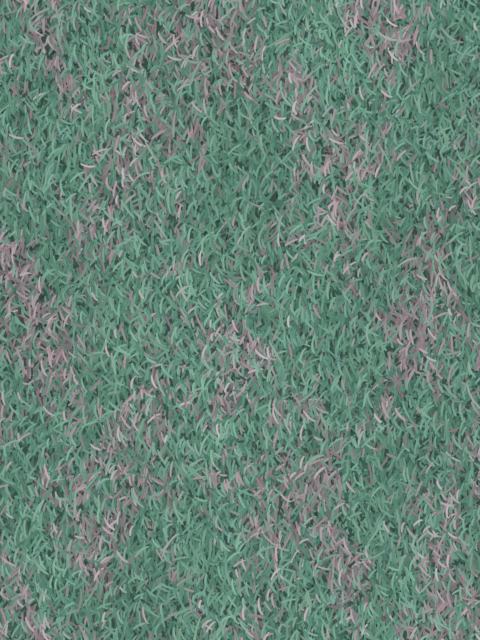
Give the GLSL for this texture, as a WebGL 2 fragment shader.

```glsl
#version 300 es
precision highp float;

uniform vec2 u_resolution;
out vec4 fragColor;

#define LAYERS 11
#define CELL 0.017          // spacing of short blades, canvas height = 1
#define LONG_CELL 0.034     // spacing of the stray long blades
#define HALF_WIDTH 0.0018
#define SOFTNESS 0.0015
#define LEAN 1.5            // spread of directions around the vertical
#define BEND 0.5
#define STRAW_AMOUNT 0.72
#define GAP_SHARE 0.07      // share of blades that read as dark gaps
#define LONG_SHARE 0.22

const vec3 SOIL = vec3(0.22, 0.31, 0.28);
const vec3 GREEN_DARK = vec3(0.28, 0.45, 0.385);
const vec3 GREEN_LIGHT = vec3(0.48, 0.64, 0.57);
const vec3 STRAW_DARK = vec3(0.46, 0.45, 0.455);
const vec3 STRAW_LIGHT = vec3(0.68, 0.67, 0.675);
const vec3 PALE_BLADE = vec3(0.57, 0.69, 0.62);

vec4 hash4(vec3 seed) {
    vec4 h = fract(seed.xyzx * vec4(0.1031, 0.1030, 0.0973, 0.1099));
    h += dot(h, h.wzxy + 33.33);
    return fract((h.xxyz + h.yzzw) * h.zywx);
}

// Layered, warped sines: drifting patches, taller than wide
float patches(vec2 p) {
    vec2 q = p * vec2(21.0, 12.0) + 3.7;
    float sum = 0.0, amplitude = 0.6;
    for (int i = 0; i < 4; i++) {
        q += 0.8 * sin(q.yx * 1.3 + float(i) * 2.1);
        sum += amplitude * sin(q.x) * cos(q.y);
        q = mat2(0.92, 0.39, -0.39, 0.92) * q * 1.7;
        amplitude *= 0.7;
    }
    return sum;
}

// Coverage of a curved, tapered blade centred on the origin
float blade(vec2 p, float angle, float halfLength, float bend) {
    float c = cos(angle), s = sin(angle);
    p = mat2(c, -s, s, c) * p;
    float along = p.y / halfLength;
    float side = p.x - bend * halfLength * (along * along - 0.4);
    float width = HALF_WIDTH * (1.0 - 0.45 * along * along);
    float aa = max(SOFTNESS, 0.75 / u_resolution.y);
    float ends = 1.0 - smoothstep(-aa, aa, abs(p.y) - halfLength + aa);
    return ends * (1.0 - smoothstep(-aa, aa, abs(side) - width));
}

vec3 bladeColor(vec2 root, vec4 h) {
    float straw = 0.06 + STRAW_AMOUNT * smoothstep(-0.4, 0.95, patches(root));
    vec3 green = mix(GREEN_DARK, GREEN_LIGHT, h.y);
    green += vec3(0.02, 0.01, -0.02) * (h.z - 0.5);
    vec3 dry = mix(STRAW_DARK, STRAW_LIGHT, h.y * h.y * 0.6 + h.y * 0.4);
    dry += vec3(0.05, -0.02, 0.0) * h.z;
    vec3 color = h.x < straw ? dry : green;
    return h.w < GAP_SHARE ? SOIL * 0.95 : color;
}

// Paints one layer of scattered blades over the colour below
vec3 paintLayer(vec3 below, vec2 p, float cell, float layer, float share,
                vec2 lengths, float shade, float pale) {
    vec2 grid = p / cell + layer * vec2(0.37, 0.61) + 7.0;
    vec2 base = floor(grid);
    for (int y = -1; y <= 1; y++) {
        for (int x = -1; x <= 1; x++) {
            vec2 id = base + vec2(x, y);
            vec4 place = hash4(vec3(id, layer + 1.0));
            vec4 look = hash4(vec3(id.yx, layer + 41.0));
            if (fract(look.z * 17.0 + place.w) > share) continue;
            vec2 offset = (grid - id - place.xy) * cell;
            float angle = (place.z + place.w - 1.0) * LEAN;
            float halfLength = cell * mix(lengths.x, lengths.y, look.z);
            if (look.w < GAP_SHARE) halfLength *= 0.5;
            float cover = blade(offset, angle, halfLength, (look.y - 0.5) * BEND);
            if (cover <= 0.0) continue;
            vec3 color = bladeColor(p - offset, look) * shade;
            color = mix(color, PALE_BLADE, pale * (0.4 + 0.6 * look.x));
            below = mix(below, color, cover);
        }
    }
    return below;
}

void main() {
    vec2 p = gl_FragCoord.xy / u_resolution.y;
    vec3 color = SOIL;

    // Dense turf, brighter towards the top layers
    for (int i = 0; i < LAYERS; i++) {
        float height = float(i) / float(LAYERS - 1);
        color = paintLayer(color, p, CELL, float(i), 1.0,
                           vec2(0.45, 0.92), mix(0.74, 1.09, height), 0.0);
    }

    // Stray long pale blades
    color = paintLayer(color, p, LONG_CELL, float(LAYERS), LONG_SHARE,
                       vec2(0.3, 0.7), 1.0, 0.8);

    // Broad uneven light
    color *= 1.0 + 0.05 * patches(p * 0.45 + 5.0);
    fragColor = vec4(color, 1.0);
}
```
